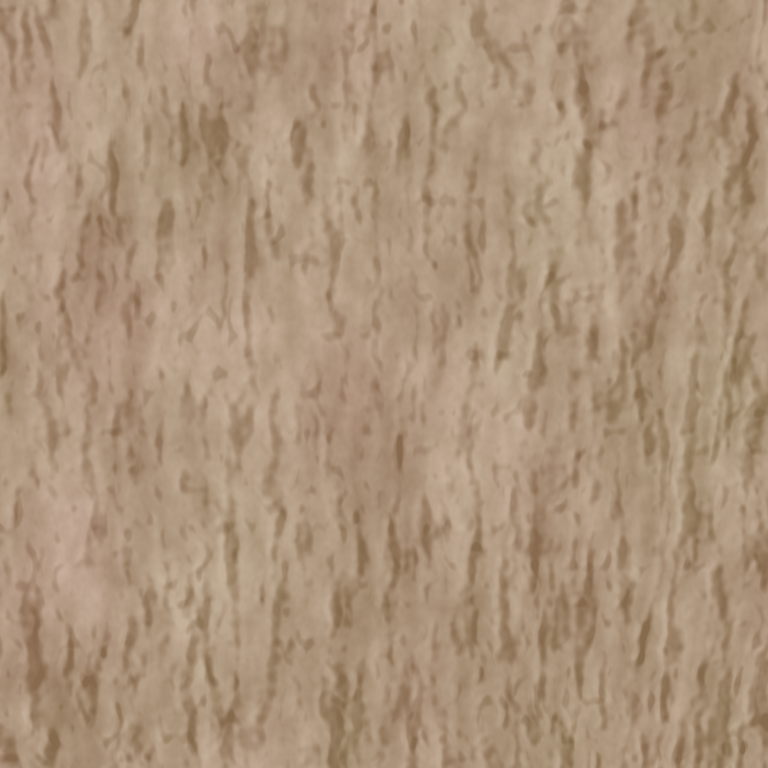
Write a Shadertoy shader that draws this texture.

```glsl
const vec3 MEAN_TAN = vec3(0.669, 0.573, 0.476);
const vec3 TONE_STEP = vec3(0.042, 0.047, 0.052);
const vec3 PINK_SHIFT = vec3(0.016, -0.007, 0.012);

float hash(vec2 p) {
    vec3 q = fract(p.xyx * vec3(0.1031, 0.1030, 0.0973));
    q += dot(q, q.yzx + 33.33);
    return fract((q.x + q.y) * q.z);
}

vec2 gradient(vec2 cell) {
    float angle = 6.2832 * hash(cell);
    return vec2(cos(angle), sin(angle));
}

float gradientNoise(vec2 p) {
    vec2 i = floor(p), f = p - i;
    vec2 u = f * f * f * (f * (f * 6.0 - 15.0) + 10.0);
    vec2 e = vec2(1.0, 0.0);
    float low = mix(dot(gradient(i), f),
                    dot(gradient(i + e.xy), f - e.xy), u.x);
    float high = mix(dot(gradient(i + e.yx), f - e.yx),
                     dot(gradient(i + e.xx), f - e.xx), u.x);
    return mix(low, high, u.y);
}

float fbm(vec2 p, int octaves) {
    float sum = 0.0, amplitude = 1.0;
    for (int i = 0; i < octaves; i++) {
        sum += amplitude * gradientNoise(p);
        p = p * 2.03 + 17.3;
        amplitude *= 0.5;
    }
    return sum;
}

// Bends the vertical grain; it leans a little towards the right side
vec2 bendGrain(vec2 p) {
    float lean = 0.12 * smoothstep(0.6, 1.0, p.x) * (p.y - 0.5);
    float sway = 0.016 * gradientNoise(p * vec2(4.0, 3.0) + 5.0);
    float ripple = 0.006 * gradientNoise(p * vec2(20.0, 24.0) + 9.0);
    return vec2(p.x - lean + sway + ripple, p.y);
}

// Worn areas: rougher at the right and along the bottom
float roughness(vec2 p) {
    float edge = 0.45 * smoothstep(0.5, 0.95, p.x) + 0.40 * smoothstep(0.4, 0.0, p.y);
    return clamp(0.3 + edge + 0.7 * fbm(p * vec2(5.0, 3.5) + 41.0, 2), 0.0, 1.0);
}

// Grooves with ragged ends, 0 on the flat and 1 in the depth
float grooves(vec2 p, float rough) {
    float field = gradientNoise(p * vec2(38.0, 8.0) + 3.0)
                + 0.65 * gradientNoise(p * vec2(66.0, 20.0) + 61.0)
                + 0.30 * gradientNoise(p * vec2(90.0, 65.0) + 23.0);
    return smoothstep(0.0, 0.58, field + 0.26 * (rough - 0.45));
}

// Short dark pits gathered in clumps
float pits(vec2 p) {
    float clump = gradientNoise(p * vec2(13.0, 8.0) + 77.0);
    float speck = gradientNoise(p * vec2(64.0, 40.0) + 31.0);
    return smoothstep(0.22, 0.58, speck + 0.35 * clump);
}

float depth(vec2 p, float rough) {
    return grooves(p, rough) + 0.65 * pits(p);
}

void mainImage(out vec4 fragColor, in vec2 fragCoord) {
    vec2 uv = fragCoord / min(iResolution.x, iResolution.y);
    vec2 grain = bendGrain(uv);
    float rough = roughness(uv);

    // Surface relief lit from one side
    float hollow = depth(grain, rough);
    float rim = depth(grain + vec2(0.009, -0.003), rough) - hollow;

    // Broad shading, long bands, soft fibres, mottling and fine grain
    float patches = fbm(uv * vec2(5.0, 3.5) + 13.0, 3);
    float bands = gradientNoise(grain * vec2(16.0, 3.5) + 37.0);
    float fibres = gradientNoise(grain * vec2(46.0, 7.0) + 89.0);
    float mottle = gradientNoise(grain * vec2(36.0, 22.0) + 19.0);
    float fine = fbm(uv * vec2(80.0, 60.0) + 7.0, 2);

    float tone = 0.58 - 2.05 * hollow + 0.80 * rim * (0.5 + 0.8 * rough);
    tone += 1.5 * patches + 1.3 * bands + 1.3 * fibres + 1.1 * mottle + 0.65 * fine;
    tone -= 0.8 * (rough - 0.45);
    tone = clamp(tone, -3.3, 2.4);

    // Tan ramp with faint pink and olive areas
    float hue = fbm(uv * vec2(5.0, 3.0) + 53.0, 2) + 0.25 * (0.5 - uv.x);
    vec3 color = MEAN_TAN + TONE_STEP * tone + PINK_SHIFT * hue;
    fragColor = vec4(color, 1.0);
}
```
